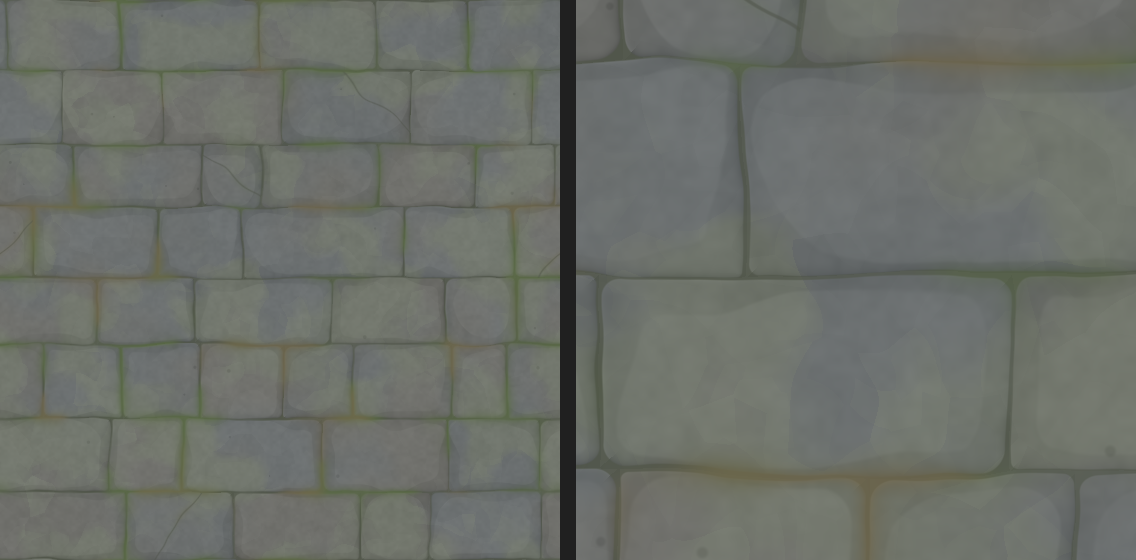
Left, the full canvas; right, a detail of the centre.
This texture is drawn by a Shadertoy shader. Its source:

```glsl
const int ROWS = 8;
// Per course, from the bottom up: top edge, stone count, first joint
const float ROW_TOP[8] = float[8](0.121, 0.253, 0.385, 0.504, 0.630, 0.741, 0.874, 1.0);
const float STONES[8] = float[8](5.0, 5.0, 7.0, 5.0, 5.0, 6.0, 5.0, 5.0);
const float FIRST_JOINT[8] = float[8](0.0, 0.164, 0.06, 0.158, 0.074, 0.004, 0.13, 0.04);
const float JOINT_JITTER = 0.5;
const float GAP = 0.0003;
const float SIZE_JITTER = 0.0016;
const float TILT = 0.025;
const float WOBBLE = 0.007;
const float CRACK_CHANCE = 0.12;
const float CRACK_WIDTH = 0.0009;
const float PIT_GRID = 16.0;
const float PIT_CHANCE = 0.1;
const vec3 STONE_GREY = vec3(0.440, 0.450, 0.437);
const vec3 STONE_COOL = vec3(0.416, 0.438, 0.452);
const vec3 STONE_WARM = vec3(0.443, 0.438, 0.418);
const vec3 STONE_PALE = vec3(0.456, 0.478, 0.430);
const vec3 JOINT_DARK = vec3(0.310, 0.325, 0.290);
const vec3 MOSS = vec3(0.355, 0.430, 0.260);
const vec3 OCHRE = vec3(0.450, 0.410, 0.300);

float hash(vec2 p) {
    return fract(sin(dot(p, vec2(127.1, 311.7))) * 43758.5);
}

// Value noise that wraps after one canvas
float noise(vec2 p, float period, float seed) {
    p *= period;
    vec2 i = floor(p), f = fract(p);
    f = f * f * (3.0 - 2.0 * f);
    vec2 a = mod(i, period) + seed, b = mod(i + 1.0, period) + seed;
    return mix(mix(hash(a), hash(vec2(b.x, a.y)), f.x),
               mix(hash(vec2(a.x, b.y)), hash(b), f.x), f.y);
}

// Flat brush dabs: random value of the nearest scattered point
float dabs(vec2 p, float period, float seed) {
    p *= period;
    float nearest = 9.0, value = 0.0;
    for (int k = 0; k < 9; k++) {
        vec2 cell = floor(p) + vec2(k % 3 - 1, k / 3 - 1);
        vec2 id = mod(cell, period) + seed;
        float dist = length(cell + vec2(hash(id), hash(id + 0.5)) - p);
        if (dist < nearest) { nearest = dist; value = hash(id + 0.7); }
    }
    return value;
}

float roundBox(vec2 p, vec2 halfSize, float radius) {
    vec2 e = abs(p) - halfSize + radius;
    return length(max(e, 0.0)) + min(max(e.x, e.y), 0.0) - radius;
}

float joint(float i, float count, float row) {
    return i + JOINT_JITTER * (hash(vec2(mod(i, count) + 3.0, row * 7.0 + 1.0)) - 0.5);
}

void mainImage(out vec4 fragColor, in vec2 fragCoord) {
    vec2 uv = fragCoord / iResolution.xy;
    float px = 1.0 / iResolution.y;
    // Uneven hand-cut edges
    vec2 p = uv + WOBBLE * (vec2(noise(uv, 13.0, 5.0), noise(uv, 13.0, 41.0)) - 0.5);
    p = fract(p + 0.3 * WOBBLE * (vec2(noise(uv, 47.0, 9.0), noise(uv, 47.0, 71.0)) - 0.5));

    // Find the course, then the stone within it
    int r = 0;
    for (int k = 0; k < ROWS - 1; k++) if (p.y > ROW_TOP[k]) r = k + 1;
    float row = float(r), count = STONES[r], top = ROW_TOP[r];
    float bottom = r > 0 ? ROW_TOP[r - 1] : 0.0;
    float u = fract(p.x - FIRST_JOINT[r]) * count, i = floor(u);
    if (u < joint(i, count, row)) i -= 1.0;
    else if (u >= joint(i + 1.0, count, row)) i += 1.0;
    float left = joint(i, count, row), right = joint(i + 1.0, count, row);
    vec2 id = vec2(mod(i, count), row) + 11.0;

    // Stone outline and its smaller, chipped face
    vec2 q = vec2((u - 0.5 * (left + right)) / count, p.y - 0.5 * (top + bottom));
    q += TILT * (hash(id + 2.0) - 0.5) * vec2(q.y, -q.x);
    vec2 halfSize = 0.5 * vec2((right - left) / count, top - bottom);
    halfSize -= GAP + SIZE_JITTER * vec2(hash(id + 4.5), hash(id + 6.5));
    float d = roundBox(q, halfSize, mix(0.003, 0.015, hash(id + floor(sign(q.x) + 2.0 * sign(q.y)))));
    float chip = 0.026 * noise(uv, 17.0, 23.0) - 0.004;
    float face = roundBox(q, halfSize - chip, mix(0.008, 0.036, hash(id + 9.5)));
    float rim = min(d, 0.0);

    // Painterly patches in several sizes
    vec2 warp = uv + 0.03 * (vec2(noise(uv, 23.0, 3.0), noise(uv, 23.0, 31.0)) - 0.5);
    float dab = 0.6 * dabs(warp, 22.0, 53.0) + 0.4 * dabs(warp, 43.0, 19.0) - 0.5;
    float grain = noise(uv, 90.0, 61.0) + 0.8 * noise(uv, 190.0, 83.0) - 0.9;
    float tone = 0.5 * hash(id + 13.0) + 0.5 * noise(warp, 12.0, 17.0);
    vec3 col = mix(STONE_GREY, mix(STONE_COOL, STONE_WARM, smoothstep(0.25, 0.7, tone)), 0.6);
    col = mix(col, STONE_PALE, 0.75 * smoothstep(0.35, 0.75, noise(warp, 14.0, 97.0) + 0.3 * dab));
    col += 0.012 * (hash(id + 21.0) - 0.5) + 0.022 * dab + 0.017 * grain;

    // Bevel: worn border, lit left and top, shaded right and bottom
    col -= 0.022 * smoothstep(-0.0015, 0.0015, face) * (0.5 + noise(uv, 29.0, 47.0));
    vec2 e = abs(q) - halfSize;
    vec2 normal = e.x > e.y ? vec2(sign(q.x), 0.0) : vec2(0.0, sign(q.y));
    float wear = noise(uv, 25.0, 89.0);
    col += 0.1 * wear * dot(normal, vec2(-0.7, 0.7)) * exp(rim / 0.0022);
    col -= 0.028 * exp(rim / 0.006);

    // Small pits
    vec2 cell = floor(uv * PIT_GRID);
    vec2 pit = fract(uv * PIT_GRID) - 0.25 - 0.5 * vec2(hash(cell + 1.3), hash(cell + 2.7));
    float pitSize = mix(0.03, 0.08, hash(cell + 5.1)) * step(hash(cell + 7.9), PIT_CHANCE);
    col -= 0.04 * smoothstep(pitSize, 0.4 * pitSize - 0.001, length(pit)) * step(0.01, pitSize);

    // Diagonal cracks across some stones
    float angle = mix(0.5, 1.1, hash(id + 25.0)) * (hash(id + 27.0) < 0.5 ? -1.0 : 1.0);
    float bend = 0.02 * (noise(uv, 17.0, 37.0) - 0.5) + (hash(id + 29.0) - 0.5) * halfSize.x;
    float crack = abs(dot(q, vec2(sin(angle), cos(angle))) + bend);
    float cracked = step(hash(id + 33.0), CRACK_CHANCE);

    // Moss and ochre soil creeping out of the joints
    float mossy = smoothstep(0.4, 0.85, noise(uv, 14.0, 43.0));
    float soil = smoothstep(0.62, 0.9, noise(uv, 11.0, 67.0));
    float creep = exp(rim / mix(0.002, 0.009, noise(uv, 21.0, 79.0)));
    creep = max(creep, 0.4 * cracked * exp(-crack / 0.004));
    col = mix(mix(col, MOSS, 0.65 * mossy * creep), OCHRE, 0.65 * soil * creep);
    float crackLine = smoothstep(CRACK_WIDTH + px, CRACK_WIDTH - px, crack);
    col = mix(col, JOINT_DARK, 0.55 * cracked * crackLine);

    // Joint filling, thinning out in places
    vec3 fill = mix(mix(JOINT_DARK, MOSS, 0.1 + 0.6 * mossy), OCHRE, 0.7 * soil);
    float seam = smoothstep(-px, px, d + 0.0012 * (noise(uv, 31.0, 59.0) - 0.3));
    col = mix(col, fill, seam * mix(0.5, 1.0, wear));
    fragColor = vec4(clamp(col, 0.0, 1.0), 1.0);
}
```
